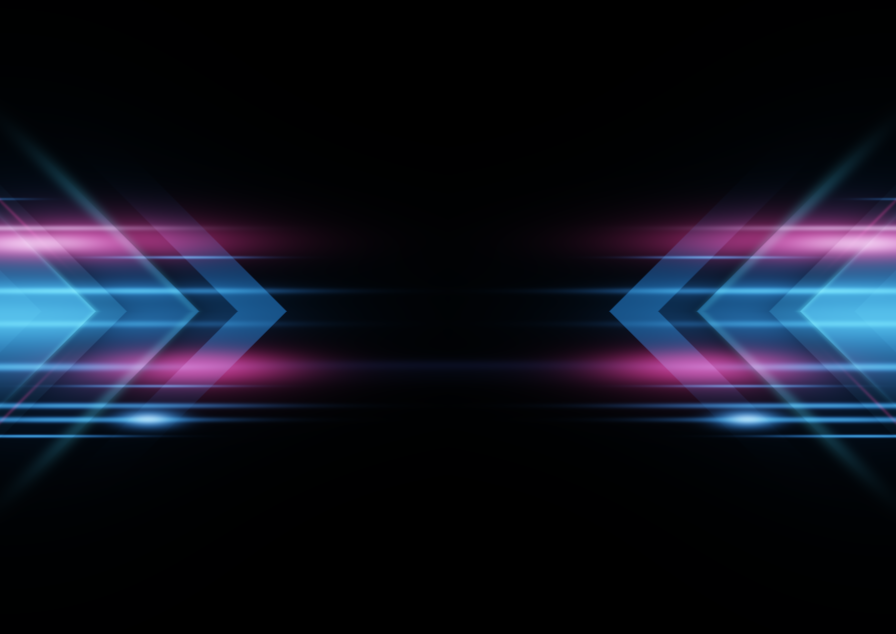
Write a Shadertoy shader that draws this background.

```glsl
const vec3 CYAN = vec3(0.30, 0.95, 1.75);
const vec3 BLUE = vec3(0.10, 0.42, 0.82);
const vec3 TEAL = vec3(0.16, 0.52, 0.62);
const vec3 PINK = vec3(1.30, 0.22, 0.72);
const vec3 PALE = vec3(1.20, 1.05, 1.45);
const vec3 HAZE = vec3(0.006, 0.035, 0.070);
const vec3 VIOLET = vec3(0.022, 0.030, 0.075);

const float AXIS = 0.509;       // height of the arrow tips
const float OUTER_TIP = 0.452;  // arrow tips, measured from the side edge
const float INNER_TIP = 0.375;
const float BEAM_TIP = 0.314;
const float MID_TIP = 0.200;
const float CORE_TIP = 0.151;
const float SMALL_TIP = 0.065;

float pixel;

float bell(float t) { return exp(-t * t); }

// Soft elliptical light, stretched along x
float streak(vec2 p, vec2 centre, float reach, float thickness) {
    vec2 d = (p - centre) / vec2(reach, max(thickness, 0.7 * pixel));
    return exp(-dot(d, d));
}

// One inside the arrow that ends at the tip, zero beyond it
float arrow(float c, float tip) {
    return 1.0 - smoothstep(-1.4 * pixel, 1.4 * pixel, c - tip);
}

vec3 cyanStreaks(vec2 p) {
    float s = 0.25 * streak(p, vec2(0.00, 0.686), 0.05, 0.0020);
    s += 0.65 * streak(p, vec2(0.28, 0.594), 0.10, 0.0022);
    s += 0.95 * streak(p, vec2(0.14, 0.541), 0.24, 0.0045);
    s += 0.35 * streak(p, vec2(0.12, 0.541), 0.22, 0.0140);
    s += 0.55 * streak(p, vec2(0.10, 0.489), 0.24, 0.0050);
    s += 0.75 * streak(p, vec2(0.04, 0.421), 0.19, 0.0055);
    s += 0.60 * streak(p, vec2(0.23, 0.391), 0.11, 0.0022);
    s += 0.85 * streak(p, vec2(0.10, 0.360), 0.24, 0.0040);
    s += 0.85 * streak(p, vec2(0.10, 0.338), 0.20, 0.0040);
    s += 0.90 * streak(p, vec2(0.04, 0.312), 0.13, 0.0022);
    return CYAN * s;
}

vec3 pinkGlows(vec2 p) {
    vec3 glow = PINK * 0.95 * streak(p, vec2(0.06, 0.618), 0.24, 0.024);
    glow += PINK * 0.30 * streak(p, vec2(0.12, 0.625), 0.25, 0.045);
    glow += PALE * 0.90 * streak(p, vec2(0.06, 0.616), 0.08, 0.012);
    glow += PALE * 0.60 * streak(p, vec2(0.04, 0.640), 0.19, 0.004);
    glow += PINK * 0.85 * streak(p, vec2(0.30, 0.421), 0.14, 0.022);
    glow += PINK * 0.25 * streak(p, vec2(0.28, 0.415), 0.18, 0.045);
    return glow;
}

void mainImage(out vec4 fragColor, in vec2 fragCoord) {
    pixel = 1.0 / iResolution.y;
    vec2 p = vec2(min(fragCoord.x, iResolution.x - fragCoord.x), fragCoord.y) * pixel;
    float rise = abs(p.y - AXIS);
    float c = p.x + rise;  // constant along each arrow edge

    // Ambient haze
    vec3 light = HAZE * bell(rise / 0.17) * (0.20 + 1.5 * bell(p.x / 0.40));
    light += HAZE * 0.7 * bell(rise / 0.30) * bell(p.x / 0.30);

    // Layered arrow bodies
    float outer = arrow(c, OUTER_TIP);
    float inner = arrow(c, INNER_TIP);
    float beamBody = arrow(c, BEAM_TIP);
    float mid = arrow(c, MID_TIP);
    float core = arrow(c, CORE_TIP);
    float small = arrow(c, SMALL_TIP);
    float bodyFade = bell(rise / 0.105);
    light += BLUE * 0.78 * (outer - inner) * bodyFade;
    light += BLUE * 0.28 * (inner - beamBody) * bodyFade;
    light += BLUE * 0.55 * beamBody * bell(rise / 0.12);
    light += TEAL * 0.18 * mid * bell(rise / 0.15);
    light += CYAN * 0.45 * core * bell((p.y - 0.495) / 0.070);
    light += CYAN * 0.08 * small * bodyFade;

    // Horizontal lights
    light += CYAN * 0.50 * streak(p, vec2(0.02, 0.500), 0.27, 0.030);
    light += cyanStreaks(p) + pinkGlows(p);

    // Shadows cast past the arrow edges
    float shadow = 0.50 * (inner - beamBody) * exp(-(c - BEAM_TIP) / 0.05);
    shadow += 0.32 * (beamBody - mid) * exp(-(c - MID_TIP) / 0.04);
    shadow += 0.15 * (mid - core);
    light *= 1.0 - shadow * bell(rise / 0.20);

    // Diagonal beams
    float beamWidth = 0.008 + 0.05 * rise;
    float beam = bell((c - BEAM_TIP + 0.006) / beamWidth);
    light += TEAL * beam * (0.50 * bell((rise - 0.14) / 0.10) + 0.25 * bell(rise / 0.08));
    light += TEAL * 0.55 * bell((c - CORE_TIP) / 0.006) * bell(rise / 0.11);
    light += PINK * 0.20 * bell((c - 0.175) / 0.004) * bell((rise - 0.15) / 0.05);

    // Flare and the line that spans the canvas
    light += CYAN * 0.85 * streak(p, vec2(0.234, 0.339), 0.045, 0.013);
    light += PALE * 0.50 * streak(p, vec2(0.234, 0.339), 0.025, 0.007);
    light += VIOLET * (bell((p.y - 0.424) / 0.008) + 0.6 * bell((p.y - 0.415) / 0.020));

    fragColor = vec4(1.0 - exp(-light), 1.0);
}
```
